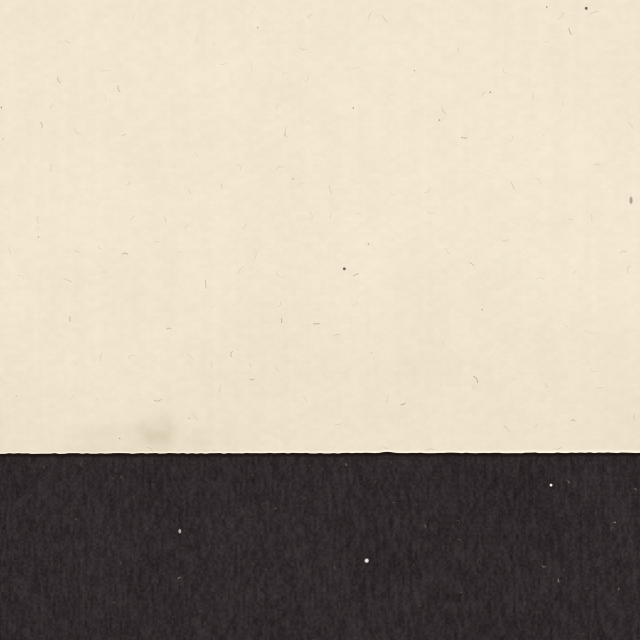
A three.js fragment shader for this texture:

```glsl
// A sheet of cream paper lying on dark card, with a bright cut edge between them.
// Value noise makes the grain and mottling; jittered cells scatter short fibres
// and specks, and a few soft spots add the stain and the boldest flecks.
varying vec2 vUv;

const vec3 PAPER_TOP = vec3(0.947, 0.902, 0.816);
const vec3 PAPER_LOW = vec3(0.930, 0.885, 0.800);
const vec3 PAPER_RIM = vec3(0.995, 0.975, 0.890);
const vec3 STAIN = vec3(0.800, 0.755, 0.645);
const vec3 FIBRE = vec3(0.640, 0.530, 0.420);
const vec3 INK = vec3(0.330, 0.230, 0.200);
const vec3 CARD = vec3(0.192, 0.164, 0.170);
const vec3 CARD_SHADOW = vec3(0.120, 0.075, 0.065);
const vec3 LINT = vec3(0.560, 0.500, 0.420);
const vec3 WHITE_FLECK = vec3(0.930, 0.910, 0.880);
const float SOFT = 0.0010;

float hash(vec2 p) {
  return fract(sin(dot(p, vec2(127.1, 311.7))) * 43758.5453);
}

float noise(vec2 p) {
  vec2 i = floor(p);
  vec2 f = fract(p);
  f = f * f * (3.0 - 2.0 * f);
  float low = mix(hash(i), hash(i + vec2(1.0, 0.0)), f.x);
  float high = mix(hash(i + vec2(0.0, 1.0)), hash(i + vec2(1.0, 1.0)), f.x);
  return mix(low, high, f.y);
}

float fbm(vec2 p) {
  float sum = 0.0;
  float weight = 0.5;
  for (int i = 0; i < 4; i++) {
    sum += weight * (noise(p) - 0.5);
    p = p * 2.03 + 17.3;
    weight *= 0.5;
  }
  return sum;
}

// Soft round or stretched spot: 1 at the centre, 0 outside the radii.
float spot(vec2 p, vec2 centre, vec2 radii) {
  return 1.0 - smoothstep(0.35, 1.0, length((p - centre) / radii));
}

// Curved strokes, at most one per cell; zero length gives round specks.
float strokes(vec2 p, float cells, float chance, float halfLength, float radius, float seed) {
  vec2 id = floor(p * cells);
  vec2 key = id + seed;
  float margin = (halfLength + radius + SOFT) * cells;
  vec2 jitter = vec2(hash(key + 3.1), hash(key + 7.7));
  vec2 d = p - (id + mix(vec2(margin), vec2(1.0 - margin), jitter)) / cells;
  float angle = 6.2832 * hash(key + 11.9);
  vec2 along = vec2(cos(angle), sin(angle));
  float reach = halfLength * mix(0.4, 1.0, hash(key + 23.3));
  vec2 q = vec2(dot(d, along), dot(d, vec2(-along.y, along.x)));
  q.y += (hash(key + 31.7) - 0.5) * q.x * q.x / max(reach, SOFT);
  q.x -= clamp(q.x, -reach, reach);
  float ink = 1.0 - smoothstep(radius - SOFT, radius + SOFT, length(q));
  return ink * step(hash(key), chance) * mix(0.35, 1.0, hash(key + 41.3));
}

// Height of the paper's lower edge, with slight tilt, roughness and a nick.
float edgeHeight(float x) {
  float rough = (noise(vec2(x * 140.0, 2.0)) - 0.5) * 0.0012;
  float nick = 0.0018 * exp(-pow((x - 0.604) / 0.013, 2.0));
  return 0.2912 + 0.0014 * x + rough + nick;
}

vec3 paperColor(vec2 p, float above) {
  vec3 col = mix(PAPER_LOW, PAPER_TOP, smoothstep(0.28, 0.65, p.y));
  // Mottling, fine tooth and faint vertical bands
  col += 0.022 * fbm(p * 9.0) + 0.032 * fbm(p * vec2(85.0, 120.0));
  col += 0.012 * (noise(p * 380.0) - 0.5);
  col += 0.007 * (noise(vec2(p.x * 110.0, p.y * 4.0)) - 0.5);
  // Stain and the duller lower left margin
  float blot = spot(p, vec2(0.247, 0.328), vec2(0.042, 0.040));
  float smear = spot(p, vec2(0.215, 0.305), vec2(0.190, 0.050));
  float cloud = 0.7 + 1.2 * fbm(p * 35.0);
  col = mix(col, STAIN, clamp((0.36 * blot + 0.22 * smear) * cloud, 0.0, 1.0));
  // Fibres and specks
  col = mix(col, FIBRE, 0.30 * strokes(p, 22.0, 0.35, 0.0070, 0.0006, 5.0));
  col = mix(col, FIBRE, 0.60 * strokes(p, 13.0, 0.12, 0.0060, 0.0008, 61.0));
  col = mix(col, INK, 0.45 * strokes(p, 15.0, 0.09, 0.0, 0.0012, 93.0));
  float bold = spot(p, vec2(0.538, 0.580), vec2(0.0032));
  bold = max(bold, spot(p, vec2(0.916, 0.987), vec2(0.0032)));
  bold = max(bold, 0.5 * spot(p, vec2(0.986, 0.687), vec2(0.0035, 0.0080)));
  col = mix(col, INK, 0.8 * bold);
  // Bright cut rim, broader towards the right
  float rim = 1.0 - smoothstep(0.001, mix(0.0035, 0.0065, p.x), above);
  return mix(col, PAPER_RIM, rim * mix(0.65, 0.95, p.x));
}

vec3 cardColor(vec2 p, float below) {
  vec3 col = CARD + 0.030 * fbm(p * 12.0);
  // Upright weave and fine grain
  col += 0.050 * (noise(p * vec2(260.0, 75.0)) - 0.5);
  col += 0.055 * (noise(p * vec2(400.0, 300.0)) - 0.5);
  // Lint and pale flecks
  col = mix(col, LINT, 0.32 * strokes(p, 30.0, 0.28, 0.0030, 0.0007, 17.0));
  col = mix(col, LINT, 0.85 * strokes(p, 19.0, 0.12, 0.0020, 0.0010, 47.0));
  float fleck = spot(p, vec2(0.573, 0.124), vec2(0.0046));
  fleck = max(fleck, spot(p, vec2(0.861, 0.242), vec2(0.0033)));
  fleck = max(fleck, 0.7 * spot(p, vec2(0.281, 0.170), vec2(0.0034, 0.0048)));
  col = mix(col, WHITE_FLECK, fleck);
  // Contact shadow under the sheet
  return mix(col, CARD_SHADOW, 0.9 * (1.0 - smoothstep(0.002, 0.008, below)));
}

void main() {
  float above = vUv.y - edgeHeight(vUv.x);
  float sheet = smoothstep(-SOFT, SOFT, above);
  gl_FragColor = vec4(mix(cardColor(vUv, -above), paperColor(vUv, above), sheet), 1.0);
}
```
